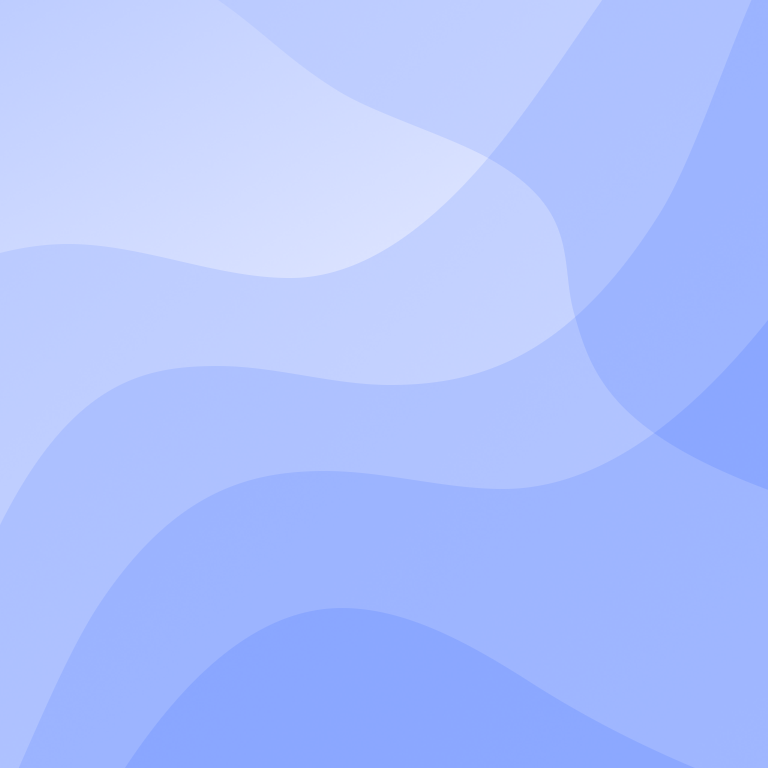
This background is drawn by a Shadertoy shader. Its source:

```glsl
#define DEEP vec3(0.55, 0.66, 1.0)
#define PALE vec3(0.82, 0.86, 1.0)
#define TONE_STEP 0.254
#define SHEEN 0.185
#define GRAIN 0.012
#define GRAIN_CELLS 512.0

// Cubic span between two knots, each holding (position, height, slope)
float span(float x, vec3 a, vec3 b) {
    float width = b.x - a.x;
    float t = clamp((x - a.x) / width, 0.0, 1.0);
    float s = 1.0 - t;
    return mix(a.y, b.y, t * t * (3.0 - 2.0 * t))
         + width * t * s * (a.z * s - b.z * t);
}

// Smooth curve through five knots
float flow(float x, vec3 a, vec3 b, vec3 c, vec3 d, vec3 e) {
    if (x < b.x) return span(x, a, b);
    if (x < c.x) return span(x, b, c);
    if (x < d.x) return span(x, c, d);
    return span(x, d, e);
}

// Antialiased coverage of the positive side of an edge
float cover(float d) {
    return clamp(0.5 + d / max(length(vec2(dFdx(d), dFdy(d))), 1e-5), 0.0, 1.0);
}

float hash(vec2 p) {
    vec3 q = fract(p.xyx * 0.1031);
    q += dot(q, q.yzx + 33.33);
    return fract((q.x + q.y) * q.z);
}

void mainImage(out vec4 fragColor, in vec2 fragCoord) {
    vec2 p = fragCoord / iResolution.xy;

    // Three rising waves and a low hill
    float upper = flow(p.x, vec3(0.0, 0.6706, 0.25), vec3(0.0885, 0.6823, 0.0),
        vec3(0.3776, 0.638, 0.0), vec3(0.6354, 0.7943, 1.18), vec3(0.807, 1.0326, 1.4));
    float middle = flow(p.x, vec3(0.0, 0.3164, 2.0), vec3(0.2839, 0.5234, 0.0),
        vec3(0.5078, 0.4987, 0.0), vec3(0.8594, 0.7227, 1.6), vec3(1.0, 1.047, 2.0));
    float lower = flow(p.x, vec3(0.0, -0.0547, 2.2), vec3(0.1302, 0.2148, 1.5),
        vec3(0.4232, 0.3867, 0.0), vec3(0.6549, 0.3633, 0.0), vec3(1.0, 0.5833, 1.25));
    float hill = flow(p.x, vec3(0.1302, -0.0521, 1.7), vec3(0.4453, 0.2083, 0.0),
        vec3(0.6901, 0.112, -0.64), vec3(0.9049, 0.0, -0.42), vec3(1.0, -0.035, -0.33));

    // Descending veil, measured sideways from its edge
    float veil = flow(p.y, vec3(0.352, 1.0286, -2.9), vec3(0.5924, 0.7474, -0.28),
        vec3(0.7943, 0.6354, -1.8), vec3(0.8802, 0.4427, -1.65), vec3(1.0, 0.2839, -1.45));

    // Every overlapping layer deepens the colour by one step
    float level = cover(upper - p.y) + cover(middle - p.y) + cover(lower - p.y)
                + cover(hill - p.y) + cover(p.x - veil);

    // Broad light in the palest area, a fainter one in the others
    float depth = max(level, 1.0);
    float down = 1.0 - p.y;
    float broad = 0.4 * p.x + 0.67 * down - 0.29;
    float faint = SHEEN * (p.x + down - 0.4 - 0.3 * depth) / depth;
    float tone = 1.0 - TONE_STEP * level + mix(broad, faint, min(level, 1.0));

    // Fine grain
    tone += GRAIN * (hash(floor(p * GRAIN_CELLS)) - 0.5);
    fragColor = vec4(clamp(mix(DEEP, PALE, tone), 0.0, 1.0), 1.0);
}
```
